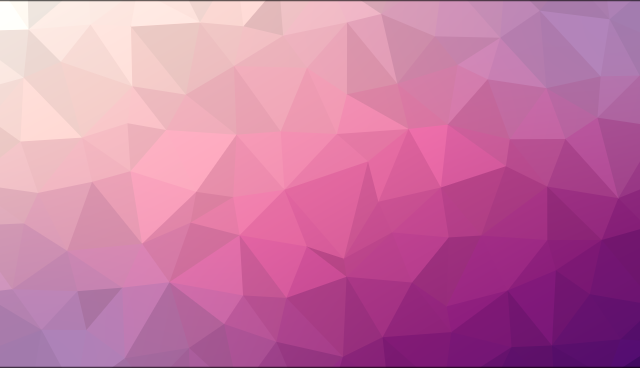
This background is drawn by a Shadertoy shader. Its source:

```glsl
const float ROWS = 7.0;           // mesh cells per canvas height
const float JITTER = 0.36;        // vertex offset, in cells
const float FACET_CONTRAST = 0.045;
const float FACET_GRADIENT = 0.25; // 0 = flat facets, 1 = smooth ramp
const float BORDER = 0.0034;      // border width, in canvas heights
const float BORDER_SHADE = 0.4;

// Corners of the large central facet, in cells
const vec2 FOCAL_LEFT = vec2(5.41, 3.39);
const vec2 FOCAL_TOP = vec2(7.00, 3.93);
const vec2 FOCAL_BOTTOM = vec2(6.54, 2.08);

const vec3 CREAM = vec3(1.00, 0.98, 0.95);
const vec3 BLUSH = vec3(0.965, 0.82, 0.80);
const vec3 ROSE = vec3(0.93, 0.59, 0.69);
const vec3 PINK = vec3(0.88, 0.40, 0.62);
const vec3 MAGENTA = vec3(0.75, 0.28, 0.55);
const vec3 PLUM = vec3(0.51, 0.10, 0.46);
const vec3 INDIGO = vec3(0.28, 0.04, 0.41);
const vec3 MAUVE = vec3(0.64, 0.49, 0.69);

float ramp(float a, float b, float x) {
    return clamp((x - a) / (b - a), 0.0, 1.0);
}

// Diagonal ramp from cream to indigo, with mauve in the other two corners
vec3 gradient(vec2 uv) {
    float along = 0.5 * (uv.x + 1.0 - uv.y);
    float across = abs(uv.x + uv.y - 1.0);
    vec3 color = mix(CREAM, BLUSH, ramp(0.0, 0.2, along));
    color = mix(color, ROSE, ramp(0.2, 0.4, along));
    color = mix(color, PINK, ramp(0.4, 0.53, along));
    color = mix(color, MAGENTA, ramp(0.53, 0.62, along));
    color = mix(color, PLUM, ramp(0.62, 0.8, along));
    color = mix(color, INDIGO, ramp(0.8, 1.0, along));
    float corner = smoothstep(0.2, 0.9, across)
                 * smoothstep(0.1, 0.55, along)
                 * (1.0 - smoothstep(0.5, 0.9, along));
    return mix(color, MAUVE, corner);
}

// Layered sines scatter the lattice points
vec2 scatter(vec2 id) {
    vec2 a = sin(vec2(2.3, 4.7) * id.x + vec2(4.1, 2.6) * id.y + vec2(0.7, 2.1));
    vec2 b = sin(vec2(5.7, 1.9) * id.x - vec2(1.8, 5.2) * id.y + vec2(1.3, 0.4));
    return 0.5 * (a + b);
}

vec2 vertex(vec2 id) {
    if (id == vec2(5, 3)) return FOCAL_LEFT;
    if (id == vec2(6, 3)) return FOCAL_TOP;
    if (id == vec2(6, 2)) return FOCAL_BOTTOM;
    return id + 0.5 + JITTER * scatter(id);
}

float cross2(vec2 a, vec2 b) {
    return a.x * b.y - a.y * b.x;
}

// Signed distance to the line a-b, positive on its left
float edgeDistance(vec2 p, vec2 a, vec2 b) {
    return cross2(b - a, p - a) / length(b - a);
}

// Adds one facet: rgb is colour times coverage, a is coverage
vec4 facet(vec2 p, vec2 a, vec2 b, vec2 c, float pixel, float aspect) {
    float side = sign(cross2(b - a, c - a));
    float inside = side * edgeDistance(p, a, b);
    inside = min(inside, side * edgeDistance(p, b, c));
    inside = min(inside, side * edgeDistance(p, c, a));
    float coverage = clamp(inside / pixel + 0.5, 0.0, 1.0);
    vec2 center = (a + b + c) / 3.0;
    vec2 uv = mix(center, p, FACET_GRADIENT) / ROWS / vec2(aspect, 1.0);
    float tone = sin(7.1 * center.x + 3.7 * center.y) * sin(5.3 * center.y - 2.9 * center.x);
    vec3 color = gradient(uv) * (1.0 + FACET_CONTRAST * 1.5 * tone);
    return vec4(color, 1.0) * coverage;
}

void mainImage(out vec4 fragColor, in vec2 fragCoord) {
    float aspect = iResolution.x / iResolution.y;
    float pixel = ROWS / iResolution.y;
    vec2 p = fragCoord * pixel;
    vec2 cell = floor(p - 0.5);

    // Each cell is split along its shorter diagonal
    vec4 sum = vec4(0.0);
    for (int j = -1; j <= 1; j++) {
        for (int i = -1; i <= 1; i++) {
            vec2 id = cell + vec2(i, j);
            vec2 a = vertex(id);
            vec2 b = vertex(id + vec2(1, 0));
            vec2 c = vertex(id + vec2(1, 1));
            vec2 d = vertex(id + vec2(0, 1));
            if (distance(a, c) < distance(b, d)) {
                sum += facet(p, a, b, c, pixel, aspect) + facet(p, a, c, d, pixel, aspect);
            } else {
                sum += facet(p, a, b, d, pixel, aspect) + facet(p, b, c, d, pixel, aspect);
            }
        }
    }
    vec3 color = sum.rgb / max(sum.a, 0.001);

    // Thin dark border along the top and bottom
    float y = fragCoord.y / iResolution.y;
    float border = clamp((BORDER - min(y, 1.0 - y)) * iResolution.y + 0.5, 0.0, 1.0);
    fragColor = vec4(color * mix(1.0, BORDER_SHADE, border), 1.0);
}
```
